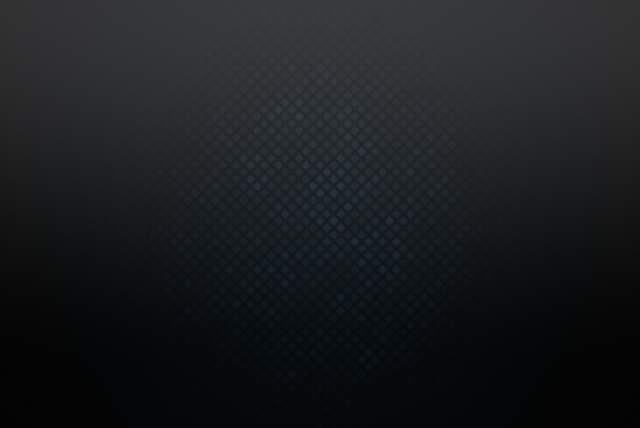
A WebGL 2 fragment shader for this background:

```glsl
#version 300 es
precision highp float;

uniform vec2 u_resolution;
out vec4 fragColor;

const vec3 FLOOR_COLOR = vec3(0.014, 0.015, 0.017);
const vec3 TOP_COLOR = vec3(0.206, 0.207, 0.210);
const vec3 GLOW_COLOR = vec3(0.031, 0.056, 0.074);
const vec3 TEAL = vec3(0.004, 0.070, 0.100);
const vec3 INDIGO = vec3(0.040, 0.050, 0.100);
const vec2 FADE_RANGE = vec2(0.13, 1.03);
const vec2 GLOW_CENTER = vec2(0.5, 0.44);
const vec2 GLOW_RADIUS = vec2(0.26, 0.39);
const vec2 PATTERN_RADIUS = vec2(0.24, 0.41);
const float DIAMOND_WIDTH = 0.0325;  // fraction of canvas height
const float SEAM_WIDTH = 0.09;       // fraction of a cell
const float SEAM_DEPTH = 0.23;
const float PATCH_SCALE = 0.38;      // cells to patch units
const float WEAVE_PITCH = 0.0081;
const float WEAVE_DEPTH = 0.045;
const float SIDE_SHADE = 0.13;

float hash(vec2 p) {
    vec3 q = fract(p.xyx * 0.1031);
    q += dot(q, q.yzx + 33.33);
    return fract((q.x + q.y) * q.z);
}

float valueNoise(vec2 p) {
    vec2 cell = floor(p);
    vec2 f = fract(p);
    f = f * f * (3.0 - 2.0 * f);
    float low = mix(hash(cell), hash(cell + vec2(1.0, 0.0)), f.x);
    float high = mix(hash(cell + vec2(0.0, 1.0)), hash(cell + vec2(1.0)), f.x);
    return mix(low, high, f.y);
}

// Elliptical falloff; a higher power gives a flatter middle
float ellipseGlow(vec2 uv, vec2 radius, float power) {
    return exp(-pow(length((uv - GLOW_CENTER) / radius), power));
}

void main() {
    vec2 uv = gl_FragCoord.xy / u_resolution;
    vec2 p = (gl_FragCoord.xy - 0.5 * u_resolution) / u_resolution.y;
    float pixel = 1.0 / u_resolution.y;

    // Vertical fade, darker toward the sides
    vec3 color = FLOOR_COLOR + TOP_COLOR * smoothstep(FADE_RANGE.x, FADE_RANGE.y, uv.y);
    float side = abs(uv.x - 0.5) * 2.0;
    color *= 1.0 - SIDE_SHADE * side * side;

    // Broad blue glow
    color += GLOW_COLOR * ellipseGlow(uv, GLOW_RADIUS, 2.0);

    // Diagonal lattice: seams and randomly lit cells
    vec2 lattice = vec2(p.x + p.y, p.x - p.y) / DIAMOND_WIDTH;
    vec2 cell = floor(lattice);
    vec2 edge = 0.5 - abs(fract(lattice) - 0.5);
    float blur = SEAM_WIDTH + pixel / DIAMOND_WIDTH;
    vec2 inside = smoothstep(vec2(0.0), vec2(2.0 * blur), edge);
    float diamond = inside.x * inside.y;

    float pattern = ellipseGlow(uv, PATTERN_RADIUS, 3.0);
    float patches = valueNoise(cell * PATCH_SCALE + 40.0);
    float spark = hash(cell + 200.0);
    float lit = patches * (0.2 + 0.8 * spark * spark);
    vec3 tint = mix(TEAL, INDIGO, valueNoise(cell * PATCH_SCALE + 90.0));
    color *= 1.0 - SEAM_DEPTH * pattern * (1.0 - diamond);
    color += tint * diamond * lit * pattern;

    // Faint fine weave, faded out where too small to resolve
    vec2 thread = cos(6.2832 * p / WEAVE_PITCH);
    float resolved = 1.0 - smoothstep(0.4, 0.5, pixel / WEAVE_PITCH);
    color *= 1.0 + WEAVE_DEPTH * thread.x * thread.y * resolved;

    // Dither against banding
    color += (hash(gl_FragCoord.xy) - 0.5) / 255.0;
    fragColor = vec4(clamp(color, 0.0, 1.0), 1.0);
}
```
